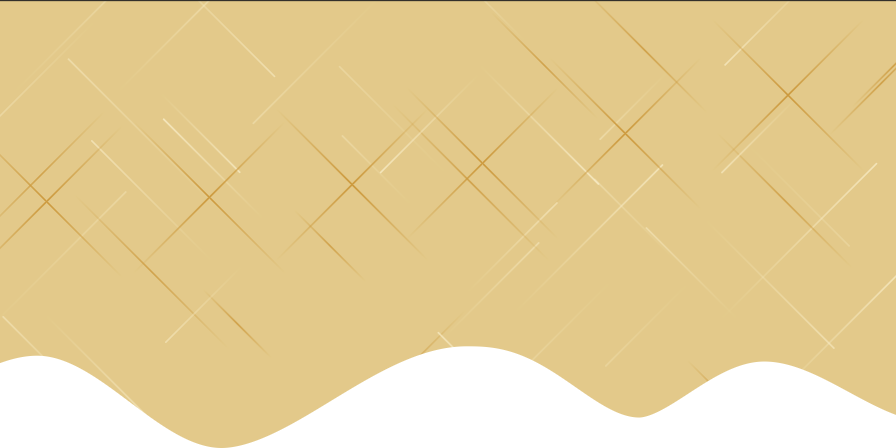
This background is drawn by a Shadertoy shader. Its source:

```glsl
// Golden paper crossed by fine diagonal strokes above a white wavy border.
// Amber crosses follow a rising curve, loose strokes sit in a jittered grid,
// and eased arcs between crests and troughs shape the border.

#define GOLD vec3(0.89, 0.79, 0.54)
#define AMBER vec3(0.80, 0.60, 0.24)
#define CREAM vec3(0.97, 0.92, 0.77)
#define TOP_RULE vec3(0.20, 0.19, 0.17)
#define CROSSES 6
#define GRID ivec2(9, 5)
#define HALF_WIDTH 0.0019
#define CROSS_ARM 0.24
#define AMBER_SHARE 0.25
#define RULE_HEIGHT 0.0026
#define SEED 7.0

const float DIAGONAL = 0.70711;

// Four random values from one index
vec4 hash4(float n) {
    vec4 h = fract(vec4(n) * vec4(0.1031, 0.1030, 0.0973, 0.1099));
    h += dot(h, h.wzxy + 33.33);
    return fract((h.xxyz + h.yzzw) * h.zywx);
}

// x: coverage of a round-ended stroke, y: place along it from -1 to 1
vec2 stroke(vec2 offset, vec2 dir, float halfLength, float pixel) {
    float along = dot(offset, dir);
    float nearest = clamp(along, -halfLength, halfLength);
    float d = length(offset - dir * nearest) - HALF_WIDTH;
    return vec2(clamp(0.5 - d / pixel, 0.0, 1.0), nearest / halfLength);
}

// Stroke strongest in the middle
float taperedStroke(vec2 offset, vec2 dir, float halfLength, float pixel) {
    vec2 s = stroke(offset, dir, halfLength, pixel);
    return s.x * (1.0 - abs(s.y));
}

// Stroke fading from a bright head to nothing
float cometStroke(vec2 offset, vec2 dir, float halfLength, float pixel) {
    vec2 s = stroke(offset, dir, halfLength, pixel);
    return s.x * (0.5 + 0.5 * s.y);
}

// Centres of the main crosses: even steps with a sway, rising to the right
vec2 crossCentre(float k) {
    float sway = 0.034 * sin(k * 1.2566);
    return vec2(0.104 + 0.331 * k + sway, 0.55 + 0.0095 * k * k);
}

// Border height; each knot holds x, height and the skew of the arc before it
float waveHeight(float x) {
    vec3 knots[7] = vec3[7](
        vec3(-0.31, 0.062, 1.0), vec3(0.083, 0.206, 1.0),
        vec3(0.495, 0.000, 1.0), vec3(1.042, 0.227, 0.92),
        vec3(1.427, 0.068, 1.3), vec3(1.706, 0.193, 0.85),
        vec3(2.083, 0.057, 1.0));
    float height = knots[0].y;
    for (int i = 1; i < 7; i++) {
        float t = clamp((x - knots[i - 1].x) / (knots[i].x - knots[i - 1].x), 0.0, 1.0);
        float eased = smoothstep(0.0, 1.0, pow(t, knots[i].z));
        height += (knots[i].y - knots[i - 1].y) * eased;
    }
    return height;
}

void mainImage(out vec4 fragColor, in vec2 fragCoord) {
    vec2 p = fragCoord / iResolution.y;
    float pixel = 1.0 / iResolution.y;
    float aspect = iResolution.x / iResolution.y;
    vec2 rising = vec2(DIAGONAL);
    vec2 falling = vec2(DIAGONAL, -DIAGONAL);
    vec3 color = GOLD;

    // Loose strokes, one per grid cell
    for (int row = 0; row < GRID.y; row++) {
        for (int col = 0; col < GRID.x; col++) {
            vec4 r = hash4(float(row * GRID.x + col) + SEED);
            vec4 q = hash4(r.x * 91.7 + r.w * 53.3 + SEED);
            vec2 cell = (vec2(col, row) + r.xy) / vec2(GRID);
            vec2 centre = vec2(cell.x * aspect, mix(0.1, 1.02, cell.y));
            vec2 dir = r.z < 0.5 ? rising : falling;
            float halfLength = mix(0.10, 0.25, r.w);
            if (q.x < AMBER_SHARE) {
                float amount = taperedStroke(p - centre, dir, halfLength, pixel);
                color = mix(color, AMBER, 0.8 * amount);
            } else {
                vec2 headed = q.y < 0.5 ? dir : -dir;
                float amount = cometStroke(p - centre, headed, halfLength, pixel);
                color = mix(color, CREAM, amount * mix(0.25, 0.85, q.z));
            }
        }
    }

    // Main amber crosses
    for (int k = 0; k < CROSSES; k++) {
        vec2 offset = p - crossCentre(float(k));
        float amount = max(taperedStroke(offset, rising, CROSS_ARM, pixel),
                           taperedStroke(offset, falling, CROSS_ARM, pixel));
        color = mix(color, AMBER, amount);
    }

    // White border, its edge softened across the slope
    float above = p.y - waveHeight(p.x);
    float slope = (waveHeight(p.x + pixel) - waveHeight(p.x - pixel)) / (2.0 * pixel);
    float edge = pixel * sqrt(1.0 + slope * slope);
    color = mix(color, vec3(1.0), clamp(0.5 - above / edge, 0.0, 1.0));

    // Thin dark rule along the top
    float rule = clamp((p.y - 1.0 + RULE_HEIGHT) / pixel + 0.5, 0.0, 1.0);
    color = mix(color, TOP_RULE, rule);

    fragColor = vec4(color, 1.0);
}
```
